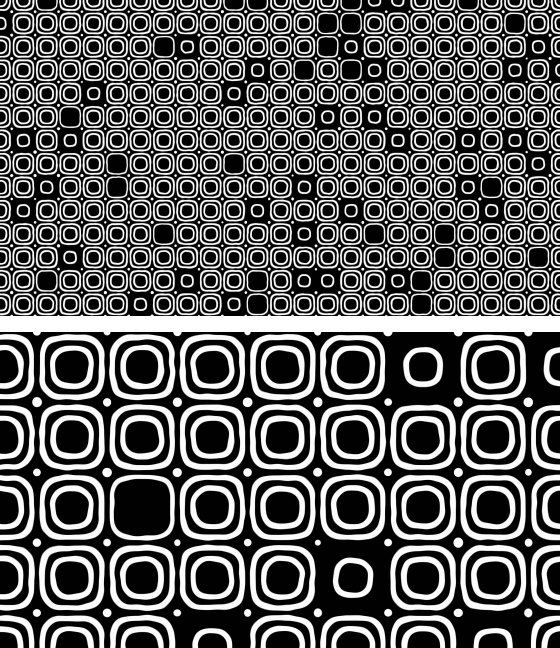
Top, the full canvas; bottom, a detail of the centre.
Write a WebGL 2 fragment shader that draws this pattern.

```glsl
#version 300 es
precision highp float;
// Grid of nested white squircle rings on black, with corner dots and some rings missing.

#define ROWS 13.5            // cells down the canvas height
#define OUTER_RADIUS 0.425   // centre line of the outer ring, in cells
#define INNER_RADIUS 0.272   // centre line of the inner ring
#define HALF_LINE 0.038      // half the line width
#define OUTER_POWER 3.5      // squareness of the outer ring
#define INNER_POWER 2.6      // squareness of the inner ring
#define DOT_RADIUS 0.058
#define NO_OUTER 0.087       // share of cells without an outer ring
#define NO_INNER 0.072       // share of cells without an inner ring
#define WOBBLE 0.022         // roughness of the edges
#define WOBBLE_SCALE 7.0     // rough spots per cell

uniform vec2 u_resolution;
out vec4 fragColor;

const vec3 INK = vec3(0.005);
const vec3 CHALK = vec3(0.99);

float hash(vec2 p) {
    vec3 q = fract(vec3(p.xyx) * 0.1031);
    q += dot(q, q.yzx + 33.33);
    return fract((q.x + q.y) * q.z);
}

float valueNoise(vec2 p) {
    vec2 i = floor(p), f = fract(p);
    f = f * f * (3.0 - 2.0 * f);
    return mix(mix(hash(i), hash(i + vec2(1, 0)), f.x),
               mix(hash(i + vec2(0, 1)), hash(i + vec2(1, 1)), f.x), f.y);
}

// Radius measured with a superellipse norm
float squircle(vec2 p, float power) {
    vec2 a = pow(abs(p) + 1e-5, vec2(power));
    return pow(a.x + a.y, 1.0 / power);
}

// Coverage of a shape from its signed distance
float cover(float dist, float blur) {
    return 1.0 - smoothstep(-blur, blur, dist);
}

void main() {
    float pixel = ROWS / u_resolution.y;
    float blur = 0.7 * pixel;

    // Cell centres lie on the left edge and half a cell above the bottom
    vec2 grid = gl_FragCoord.xy * pixel + vec2(0.5, 0.0);
    vec2 cell = floor(grid);
    vec2 local = fract(grid) - 0.5;

    // Rough, hand-cut edges
    float rough = (valueNoise(grid * WOBBLE_SCALE + 40.0) - 0.5) * WOBBLE;

    // Which rings this cell keeps
    float hasOuter = step(NO_OUTER, hash(cell + vec2(17.0, 91.0)));
    float hasInner = step(NO_INNER, hash(cell + vec2(203.0, 58.0)));

    // Outer ring, a little thinner when it stands alone
    float outerHalf = HALF_LINE * mix(0.8, 1.0, hasInner);
    float outerDist = squircle(local, OUTER_POWER) - OUTER_RADIUS
                    - HALF_LINE + outerHalf;
    float outer = hasOuter * cover(abs(outerDist + rough) - outerHalf, blur);

    // Inner ring, smaller when it stands alone
    float innerRadius = INNER_RADIUS * mix(0.9, 1.0, hasOuter);
    float innerDist = squircle(local, INNER_POWER) - innerRadius;
    float inner = hasInner * cover(abs(innerDist + rough) - HALF_LINE, blur);

    // Dots where four cells meet, uneven in size
    vec2 corner = floor(grid + 0.5);
    float dotRadius = DOT_RADIUS * mix(0.8, 1.15, hash(corner + 130.0));
    float dots = cover(length(grid - corner) - dotRadius + rough, blur);

    float chalk = max(max(outer, inner), dots);
    fragColor = vec4(mix(INK, CHALK, chalk), 1.0);
}
```
